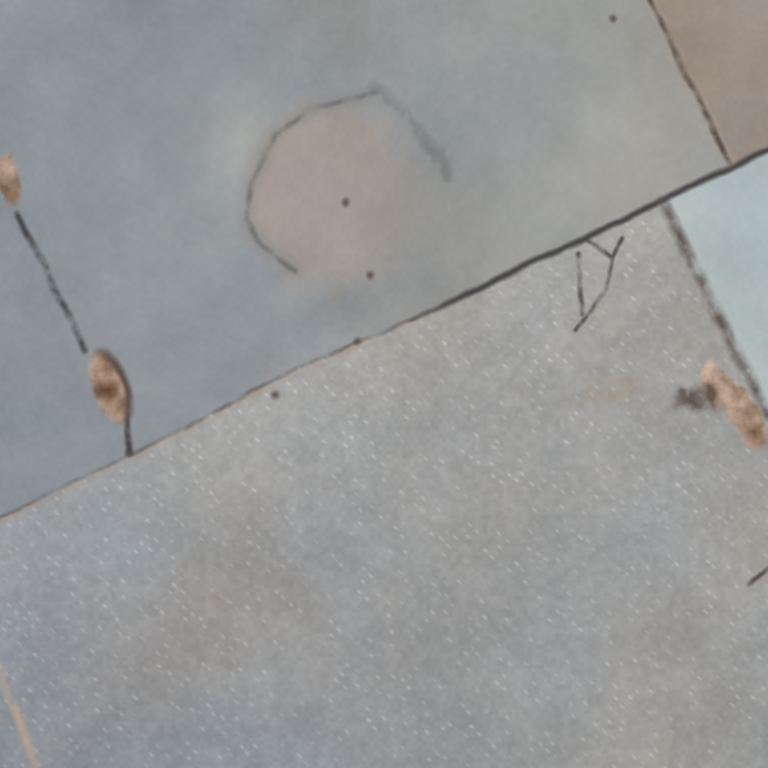
This texture is drawn by a WebGL 1 fragment shader. Its source:

```glsl
precision highp float;
uniform vec2 u_resolution;

float hash(vec2 p) {
  return fract(sin(dot(p, vec2(127.1, 311.7))) * 43758.5);
}

float noise(vec2 p) {
  vec2 i = floor(p), f = fract(p);
  f = f * f * (3. - 2. * f);
  return mix(mix(hash(i), hash(i + vec2(1, 0)), f.x),
             mix(hash(i + vec2(0, 1)), hash(i + vec2(1, 1)), f.x), f.y);
}

// Layered noise centred on zero
float fbm(vec2 p) {
  float sum = -.47, amp = .5;
  for (int i = 0; i < 4; i++) {
    sum += amp * noise(p);
    p = mat2(1.6, 1.2, -1.2, 1.6) * p + 7.3;
    amp *= .5;
  }
  return sum;
}

float seg(vec2 p, vec2 a, vec2 b) {
  vec2 d = b - a;
  return length(p - a - d * clamp(dot(p - a, d) / dot(d, d), 0., 1.));
}

float bend(vec2 p, vec2 a, vec2 b, vec2 c) {
  return min(seg(p, a, b), seg(p, b, c));
}

// Mask of the area right of the line from a to b
float rightOf(vec2 p, vec2 a, vec2 b) {
  vec2 d = normalize(b - a);
  return smoothstep(-.003, .003, (p.x - a.x) * d.y - (p.y - a.y) * d.x);
}

float stroke(float d, float width) {
  return 1. - smoothstep(0., width * 1.7, d);
}

// Distance in a rotated ellipse, 1 at its rim
float oval(vec2 p, vec2 center, vec2 radius, float angle) {
  float c = cos(angle), s = sin(angle);
  return length(mat2(c, -s, s, c) * (p - center) / radius);
}

float blob(vec2 p, vec2 center, vec2 radius, float angle) {
  float d = oval(p, center, radius, angle);
  return exp(-d * d);
}

float chip(vec2 p, vec2 center, vec2 radius, float angle) {
  return 1. - smoothstep(.75, 1.2, oval(p, center, radius, angle));
}

// Scattered bright flecks, one per cell
float flecks(vec2 p) {
  vec2 q = mat2(.76, .64, -.64, .76) * p * 75., cell = floor(q);
  vec2 f = fract(q) - .3 - .4 * vec2(hash(cell), hash(cell + 19.));
  return max(0., hash(cell + 5.) * 2. - 1.) * (1. - smoothstep(0., .35, length(f * vec2(.7, 1.3))));
}

void main() {
  vec2 uv = gl_FragCoord.xy / u_resolution;
  vec2 p = uv + .007 * vec2(fbm(uv * 32.), fbm(uv * 32. + 40.));
  float mottle = fbm(uv * 18. + 3.), grit = fbm(uv * 55.);
  float wear = clamp(.7 + 2. * grit, .2, 1.);
  vec2 rag = p + .035 * vec2(mottle, grit);

  // Slab regions
  float joint = .9 * (p.y - .326 - .479 * p.x - .009 * exp(-pow(abs(p.x - .38) * 10., 2.)));
  float upper = smoothstep(-.003, .003, joint);
  vec2 forkA = vec2(.846, 1), forkB = vec2(.948, .788);
  vec2 sideA = vec2(.863, .736), sideB = vec2(1, .46);
  float pale = (1. - upper) * rightOf(p, sideB, sideA);
  float lower = 1. - upper - pale;

  // Slab colours
  vec3 top = mix(vec3(.55, .575, .595), vec3(.615, .615, .6), smoothstep(.1, .85, uv.x));
  vec3 base = mix(vec3(.55, .575, .605), vec3(.6, .6, .595), smoothstep(0., .65, uv.x * .7 + uv.y * .6));
  base += vec3(.055, .05, .04) * exp(-abs(joint) * 6.);
  vec3 col = mix(base, top, upper);
  col = mix(col, vec3(.595, .55, .515), upper * rightOf(p, forkB, forkA));
  col = mix(col, vec3(.69, .735, .735), pale);

  // Broad stains
  col = mix(col, vec3(.555, .545, .54), lower * .7 * blob(uv, vec2(.3, .21), vec2(.2, .08), .48));
  col = mix(col, vec3(.64, .66, .65), .7 * blob(uv, vec2(.31, .81), vec2(.04, .09), -.4));
  col = mix(col, vec3(.53, .54, .55), upper * .6 * blob(uv, vec2(.42, .59), vec2(.1, .03), .45));
  col = mix(col, vec3(.63, .59, .555), .85 * chip(rag, vec2(.43, .745), vec2(.11, .12), -.2));
  col = mix(col, vec3(.575, .575, .565), .6 * blob(uv, vec2(.54, .72), vec2(.05, .09), .2));
  col = mix(col, vec3(.62, .55, .46), .45 * blob(rag, vec2(.788, .492), vec2(.035, .012), .25));
  col += .07 * fbm(uv * 5.) + .06 * mottle + vec3(.04, 0, -.04) * fbm(uv * 7. + 20.);

  // Stone grain
  col += (noise(uv * 190.) + noise(uv * 95.) - 1.) * mix(.013, .034, lower);
  col += lower * .09 * flecks(uv);

  // Ring outline
  vec2 ringTop = vec2(.404, .857), ringLeft = vec2(.326, .759), ringLow = vec2(.341, .681);
  float ring = bend(p, ringTop, vec2(.358, .824), ringLeft);
  ring = min(ring, bend(p, ringLeft, vec2(.322, .714), ringLow));
  ring = min(ring, min(seg(p, vec2(.488, .878), ringTop), seg(p, ringLow, vec2(.384, .648))));
  float arc = bend(rag, vec2(.488, .885), vec2(.547, .824), vec2(.575, .78));
  col = mix(col, vec3(.4, .4, .385), .6 * wear * stroke(ring, .004) + .15 * stroke(ring, .012));
  col = mix(col, vec3(.42), .5 * wear * stroke(arc, .009));

  // Joints between slabs
  float dark = smoothstep(.48, .62, uv.x);
  vec3 seam = mix(vec3(.42, .38, .35), vec3(.25, .24, .24), dark);
  col = mix(col, seam, mix(.75 * wear, .9, dark) * stroke(abs(joint), mix(.003, .0045, dark)));
  col = mix(col, vec3(.62, .55, .49), .4 * wear * (1. - dark) * stroke(abs(joint + .006), .004));
  float fork = seg(p, forkA, forkB);
  col = mix(col, vec3(.68, .62, .55), .5 * wear * stroke(fork, .008));
  col = mix(col, vec3(.3, .26, .24), .85 * wear * stroke(fork, .004));
  col = mix(col, vec3(.36, .32, .3), .9 * wear * stroke(seg(p, sideA, sideB), .0075));
  float corner = seg(p, vec2(-.01, .15), vec2(.052, -.01));
  col = mix(col, vec3(.72, .63, .55), .9 * wear * stroke(corner, .006));

  // Thin cracks
  float crack = seg(p, vec2(.023, .72), vec2(.111, .544));
  crack = min(crack, seg(p, vec2(.165, .46), vec2(.169, .411)));
  col = mix(col, vec3(.25), .9 * wear * stroke(crack, .0045));
  vec2 knot = vec2(.797, .664);
  float web = bend(p, knot, vec2(.79, .625), vec2(.75, .57));
  web = min(web, bend(p, vec2(.765, .688), knot, vec2(.808, .69)));
  web = min(web, seg(p, vec2(.753, .67), vec2(.757, .59)));
  web = min(web, seg(p, vec2(.975, .24), vec2(1, .26)));
  col = mix(col, vec3(.28, .25, .24), .8 * wear * stroke(web, .0033));

  // Clay filler and debris
  float shade = chip(p, vec2(.148, .497), vec2(.02, .05), .35);
  float clay = max(chip(p, vec2(.141, .493), vec2(.019, .049), .35), chip(rag, vec2(.012, .766), vec2(.018, .038), .1));
  clay = max(clay, chip(rag, vec2(.968, .464), vec2(.019, .057), .5));
  clay = max(clay, chip(rag, vec2(.935, .505), vec2(.013, .036), .1));
  col = mix(col, vec3(.32, .25, .22), .8 * shade);
  col = mix(col, vec3(.6, .49, .41) + .4 * mottle + .5 * grit, .9 * clay);
  float soil = blob(rag, vec2(.905, .478), vec2(.025, .01), .2) + blob(rag, vec2(.935, .49), vec2(.008, .02), 0.);
  col = mix(col, vec3(.29, .25, .22), .75 * min(soil, 1.));

  // Dark pits
  float pit = min(distance(p, vec2(.798, .977)), distance(p, vec2(.45, .737)));
  pit = min(pit, min(distance(p, vec2(.482, .642)), distance(p, vec2(.466, .555))));
  pit = min(pit, min(distance(p, vec2(.358, .486)), distance(p, vec2(.169, .411))));
  gl_FragColor = vec4(mix(col, vec3(.33, .28, .27), .8 * stroke(pit, .005)), 1);
}
```
